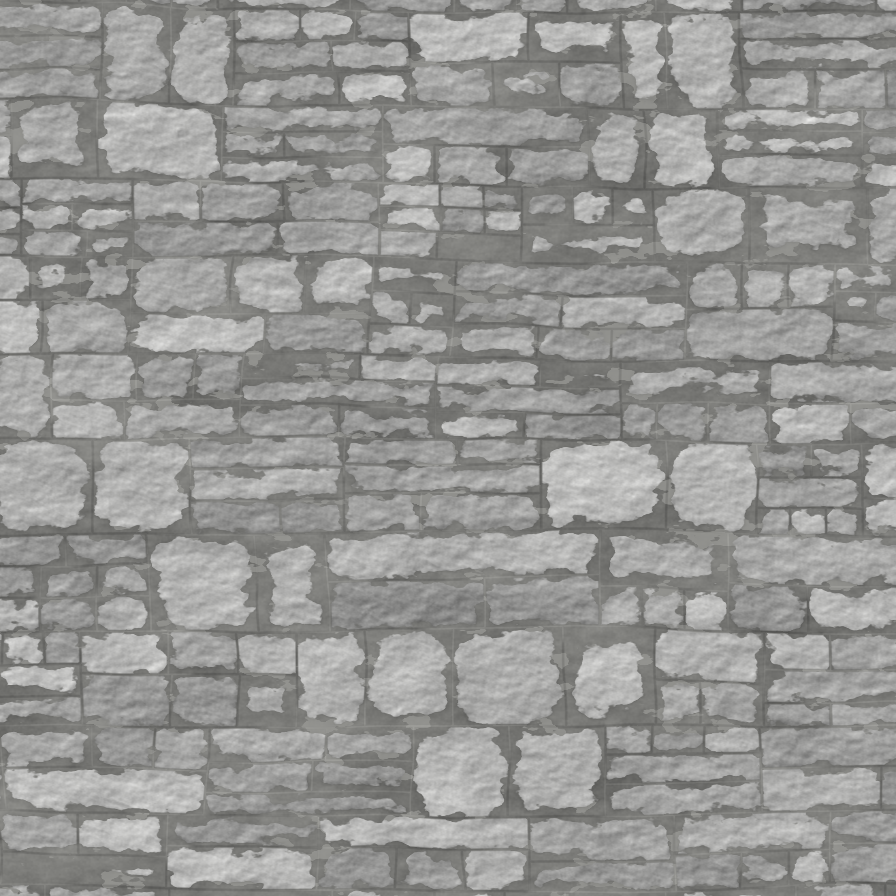
Reproduce this texture procedurally as a Shadertoy shader.

```glsl
// Weathered grey rubble wall: ragged pale stones in coursed, smeared mortar.

const vec3 MORTAR_TINT = vec3(1.0, 1.0, 0.975);
const vec3 STONE_TINT = vec3(1.0, 1.0, 0.993);
const float COURSES = 10.0;
const float PANELS = 5.0;

struct Stone {
    vec2 pos;      // position relative to the stone centre
    vec2 halfSize; // half extent of its cell
    vec2 id;
    float rows;    // how many rows share this course
};

float hash(vec2 p) {
    vec3 q = fract(p.xyx * 0.1031);
    q += dot(q, q.yzx + 33.33);
    return fract((q.x + q.y) * q.z);
}

float noise(vec2 p) {
    vec2 i = floor(p), f = fract(p);
    f = f * f * (3.0 - 2.0 * f);
    float low = mix(hash(i), hash(i + vec2(1, 0)), f.x);
    float high = mix(hash(i + vec2(0, 1)), hash(i + vec2(1, 1)), f.x);
    return mix(low, high, f.y);
}

float fbm(vec2 p) {
    float sum = 0.0, weight = 0.533;
    for (int i = 0; i < 4; i++) {
        sum += weight * noise(p);
        p = mat2(1.6, 1.2, -1.2, 1.6) * p + 17.3;
        weight *= 0.5;
    }
    return sum;
}

// Jittered unit intervals: x = offset from centre, y = half length, z = index
vec3 splitLine(float x, float seed, float jitter) {
    float i = floor(x);
    float start = i + jitter * (hash(vec2(i, seed)) - 0.5);
    float end = i + 1.0 + jitter * (hash(vec2(i + 1.0, seed)) - 0.5);
    float shift = x < start ? -1.0 : (x >= end ? 1.0 : 0.0);
    i += shift;
    start = i + jitter * (hash(vec2(i, seed)) - 0.5);
    end = i + 1.0 + jitter * (hash(vec2(i + 1.0, seed)) - 0.5);
    return vec3(x - 0.5 * (start + end), 0.5 * (end - start), i);
}

// Uneven division of 0..1, with the same layout of results as splitLine
vec3 subdivide(float t, float count, float bend) {
    t = clamp(t, 0.0001, 0.9999);
    float i = floor(pow(t, bend) * count);
    float start = pow(i / count, 1.0 / bend);
    float end = pow((i + 1.0) / count, 1.0 / bend);
    return vec3(t - 0.5 * (start + end), 0.5 * (end - start), i);
}

// Courses hold panels, panels hold rows, rows hold stones
Stone findStone(vec2 uv) {
    vec3 course = splitLine(uv.y * COURSES, 3.0, 0.35);
    vec3 panel = splitLine(uv.x * PANELS + hash(vec2(course.z, 8.0)), course.z + 40.0, 0.6);
    vec2 panelId = vec2(course.z, panel.z) + 60.0;
    float pick = hash(panelId);
    float rows = pick < 0.2 ? 1.0 : (pick < 0.6 ? 2.0 : 3.0);
    vec3 row = subdivide(0.5 + 0.5 * course.x / course.y, rows, mix(0.75, 1.3, hash(panelId + 31.0)));
    vec2 rowId = vec2(panelId.x * 4.0 + row.z, panelId.y);
    float count = rows < 1.5 ? 2.0 : 1.0 + floor(3.0 * hash(rowId + 77.0));
    vec3 part = subdivide(0.5 + 0.5 * panel.x / panel.y, count, mix(0.7, 1.35, hash(rowId + 93.0)));
    vec2 scale = 2.0 * vec2(panel.y / PANELS, course.y / COURSES);
    return Stone(vec2(part.x, row.x) * scale, vec2(part.y, row.y) * scale,
                 vec2(rowId.x, rowId.y * 4.0 + part.z), rows);
}

float roundBox(vec2 p, vec2 halfSize, float radius) {
    vec2 q = abs(p) - halfSize + radius;
    return length(max(q, 0.0)) + min(max(q.x, q.y), 0.0) - radius;
}

float relief(vec2 uv) {
    float ridge = 1.0 - abs(2.0 * fbm(uv * vec2(22, 34) + 5.0) - 1.0);
    return 0.6 * fbm(uv * vec2(60, 85)) + 0.4 * ridge;
}

void mainImage(out vec4 fragColor, in vec2 fragCoord) {
    vec2 uv = fragCoord / iResolution.y;
    float soft = max(0.0013, 0.7 / iResolution.y);

    // Sagging courses and crooked joints
    vec2 bent = uv + 0.016 * (vec2(noise(uv * 4.0), noise(uv * 3.0 + 9.0)) - 0.5);
    bent += 0.005 * (vec2(noise(uv * 19.0 + 4.0), noise(uv * 14.0 + 7.0)) - 0.5);
    Stone s = findStone(bent);
    vec2 gap = s.halfSize - abs(s.pos);
    float edge = min(gap.x, gap.y);

    // Ragged stone outline, partly buried by mortar
    float buried = hash(s.id + 11.0);
    float inset = 0.003 + 0.0045 * buried * buried + (s.rows < 1.5 ? 0.002 : 0.0);
    vec2 faceSize = max(s.halfSize - inset, vec2(0.002));
    float dist = roundBox(s.pos, faceSize, 0.55 * min(faceSize.x, faceSize.y));
    dist += 0.026 * (fbm(uv * vec2(45, 75)) - 0.5) + 0.015 * (fbm(uv * vec2(15, 26) + 3.0) - 0.5);
    dist += hash(s.id + 23.0) < 0.08 ? 0.012 : 0.0;
    dist = max(dist, 0.0015 - edge);
    float face = 1.0 - smoothstep(-soft, soft, dist);

    // Light from the upper left
    float slope = relief(uv) - relief(uv + vec2(-0.0022, 0.0032));
    float grain = noise(uv * 420.0) - 0.5;

    // Mortar with smears, pale flakes and scored joints
    float mortar = 0.478 + 0.17 * (fbm(uv * vec2(9, 16) + 41.0) - 0.5);
    mortar += 0.08 * (fbm(uv * vec2(60, 110) + 13.0) - 0.5) + 0.12 * slope + 0.025 * grain;
    float flake = smoothstep(0.65, 0.68, fbm(uv * vec2(32, 68) + 71.0));
    mortar = mix(mortar, 0.6, 0.75 * flake);
    float worn = smoothstep(0.3, 0.6, noise(uv * 16.0 + 55.0));
    mortar -= 0.065 * worn * (1.0 - smoothstep(0.0004, 0.0024, edge));
    mortar += 0.045 * (1.0 - worn) * (1.0 - smoothstep(0.0003, 0.0016, edge));
    float below = smoothstep(0.3, -0.6, s.pos.y / s.halfSize.y);
    mortar -= (0.018 + 0.04 * below) * exp(-max(dist, 0.0) / 0.0025);

    // Stone faces: individual tones, blotches and chipped relief
    float tone = mix(0.575, 0.735, hash(s.id + 5.0));
    tone = s.rows < 1.5 ? mix(tone, 0.715, 0.6) : tone;
    tone += 0.13 * (fbm(uv * vec2(18, 28) + 29.0) - 0.5) + 0.55 * slope + 0.03 * grain;
    tone -= 0.035 * below * smoothstep(-0.005, 0.0, dist);

    vec3 color = mix(mortar * MORTAR_TINT, tone * STONE_TINT, face);
    fragColor = vec4(clamp(color, 0.0, 1.0), 1.0);
}
```
